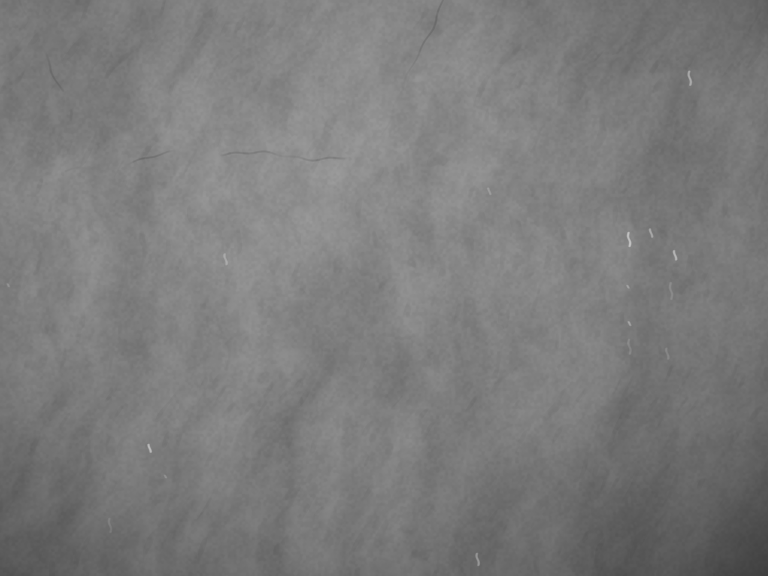
This texture is drawn by a WebGL 2 fragment shader. Its source:

```glsl
#version 300 es
precision highp float;
// A worn grey plaster wall: a broad lit centre fading to dark lower corners,
// soft stains and grain from layered smooth cellular noise, a few hairline
// cracks along wobbling segments, and small pale chips scattered by a hash.

uniform vec2 u_resolution;
out vec4 fragColor;

vec2 hash2(vec2 p) {
  vec3 h = fract(p.xyx * vec3(0.1031, 0.1030, 0.0973));
  h += dot(h, h.yzx + 33.33);
  return fract((h.xx + h.yz) * h.zy);
}

// Smooth cellular noise, centred on zero: random tones blended by nearness.
float cells(vec2 p) {
  vec2 id = floor(p), f = fract(p);
  float tone = 0.0, total = 0.0;
  for (int j = -1; j <= 1; j++) {
    for (int i = -1; i <= 1; i++) {
      vec2 cell = vec2(i, j);
      vec2 rnd = hash2(id + cell + 71.0);
      vec2 toSeed = cell + 0.2 + 0.6 * rnd - f;
      float weight = exp(-5.0 * dot(toSeed, toSeed));
      tone += weight * hash2(id + cell + 193.0).y;
      total += weight;
    }
  }
  return tone / total - 0.5;
}

float segmentDistance(vec2 p, vec2 a, vec2 b) {
  vec2 pa = p - a, ba = b - a;
  return length(pa - ba * clamp(dot(pa, ba) / dot(ba, ba), 0.0, 1.0));
}

// Broad light: an ellipse of brightness, with darker corners and right side.
float wallLight(vec2 uv) {
  vec2 d = uv - vec2(0.45, 0.64);
  vec2 dd = d * d;
  float fall = 0.2 * dd.x + 0.26 * dd.y + 0.85 * dd.x * dd.y;
  return 0.542 - fall - 0.025 * smoothstep(0.75, 1.0, uv.x);
}

// Clouds, downward streaks and fine grain.
float mottling(vec2 p) {
  vec2 q = p + 0.025 * sin(p.yx * vec2(9.0, 7.0) + 1.3)
             + 0.008 * sin(p.yx * vec2(31.0, 26.0));
  vec2 slanted = vec2(q.x - 0.3 * q.y, q.y);
  float m = 0.045 * cells(q * vec2(6.0, 4.0));
  m += 0.035 * cells(slanted * vec2(15.0, 8.0) + 5.0);
  m += 0.030 * cells(q * vec2(34.0, 24.0) + 11.0);
  m += 0.022 * cells(slanted * vec2(80.0, 62.0) + 17.0);
  m += 0.030 * cells(p * 190.0 + 23.0);
  float streak = smoothstep(0.08, 0.4, cells(q * vec2(17.0, 3.5) + 31.0));
  float smear = smoothstep(0.15, 0.42, cells(slanted * vec2(24.0, 7.0) + 43.0));
  float scuff = smoothstep(0.28, 0.45, cells(slanted * vec2(90.0, 36.0) + 59.0));
  return m - 0.022 * streak - 0.020 * smear - 0.018 * scuff;
}

// Hairline cracks, broken up so they come and go.
float cracks(vec2 p, float px) {
  vec2 q = p + 0.004 * sin(p.yx * 38.0) + 0.0018 * sin(p.yx * 115.0 + 2.0);
  float d = segmentDistance(q, vec2(0.12, 0.70), vec2(0.33, 0.738));
  d = min(d, segmentDistance(q, vec2(0.33, 0.738), vec2(0.64, 0.722)));
  d = min(d, segmentDistance(q, vec2(0.64, 0.722), vec2(0.77, 1.0)));
  d = min(d, segmentDistance(q, vec2(0.03, 1.01), vec2(0.11, 0.84)));
  float patchy = smoothstep(-0.3, 0.25, cells(p * 13.0 + 67.0));
  return patchy * (1.0 - smoothstep(0.0003, 0.0014 + px, d));
}

// Pale chips: upright slivers, half of them gathered in a band at the right.
float chips(vec2 p, float px) {
  float sum = 0.0;
  for (int i = 0; i < 16; i++) {
    vec2 rnd = hash2(vec2(float(i) * 7.0 + 3.0, 29.0));
    vec2 size = hash2(vec2(float(i) * 5.0 + 2.0, 83.0));
    vec2 at = vec2(1.33 * rnd.x, rnd.y);
    if (i % 2 == 0) at = vec2(1.09 + 0.11 * rnd.x * rnd.x, 0.3 + 0.38 * rnd.y);
    vec2 d = p - at;
    d.x += 0.12 * d.y + 0.0012 * sin(d.y * 300.0);
    float reach = 0.001 + 0.013 * size.x * size.x;
    d.y -= clamp(d.y, -reach, reach);
    float shape = 1.0 - smoothstep(0.0004, 0.0018 + px, length(d));
    sum += shape * (0.25 + 0.75 * size.y);
  }
  return min(sum, 1.0);
}

void main() {
  vec2 uv = gl_FragCoord.xy / u_resolution;
  vec2 p = gl_FragCoord.xy / u_resolution.y;
  float px = 1.0 / u_resolution.y;
  float light = wallLight(uv);
  float grey = light + mottling(p) * light / 0.5 + 0.006;
  grey -= 0.065 * cracks(p, px);
  grey += 0.24 * chips(p, px);
  fragColor = vec4(vec3(grey), 1.0);
}
```
